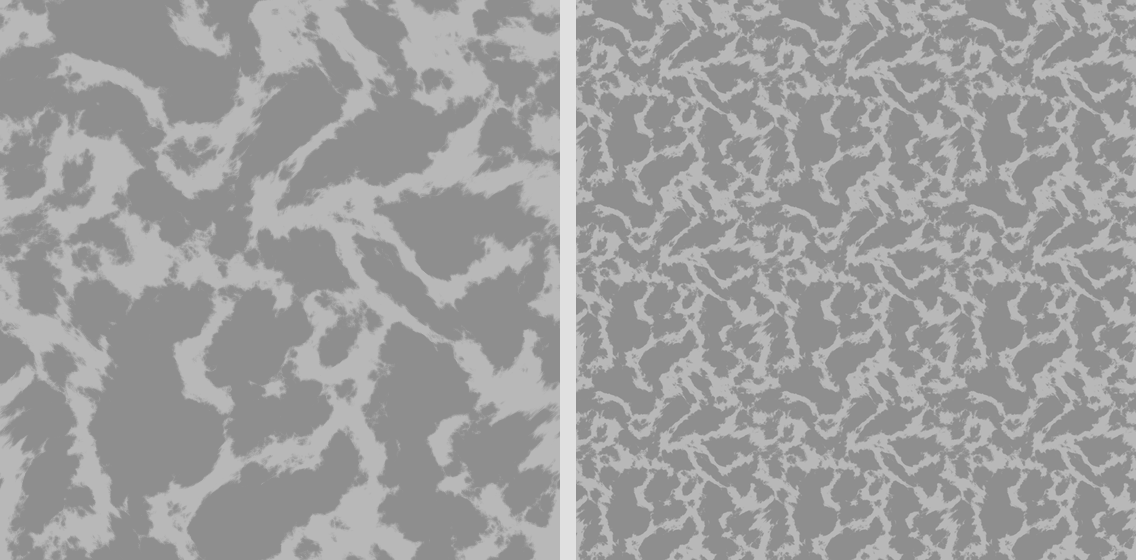
Left, the tile; right, the same tile 3 across and 3 down.
Reproduce this texture procedurally as a WebGL 2 fragment shader.

```glsl
#version 300 es
precision highp float;
// Tiling grey crust: rounded dark patches parted by pale, ragged fractal veins.

uniform vec2 u_resolution;
out vec4 fragColor;

const float TAU = 6.2831853;

// Three random values in 0..1 for a lattice cell of one octave
vec3 hash3(vec2 cell, int octave) {
    uvec3 v = uvec3(uint(cell.x), uint(cell.y), uint(octave) + 7u);
    v = v * 1664525u + 1013904223u;
    v.x += v.y * v.z; v.y += v.z * v.x; v.z += v.x * v.y;
    v ^= v >> 16u;
    v.x += v.y * v.z; v.y += v.z * v.x; v.z += v.x * v.y;
    return vec3(v >> 8u) / 16777216.0;
}

// Random slope plus random height at one lattice corner
float corner(vec2 cell, vec2 offset, float period, int octave) {
    vec3 h = hash3(mod(cell, period), octave);
    float angle = TAU * h.x;
    return dot(vec2(cos(angle), sin(angle)), offset) + 0.5 * (h.y - 0.5);
}

// Signed noise that wraps after a whole number of cells
float wrapNoise(vec2 p, float period, int octave) {
    vec2 cell = floor(p), f = p - cell;
    vec2 w = f * f * f * (f * (f * 6.0 - 15.0) + 10.0);
    vec2 e = vec2(1.0, 0.0);
    float low = mix(corner(cell, f, period, octave),
                    corner(cell + e.xy, f - e.xy, period, octave), w.x);
    float high = mix(corner(cell + e.yx, f - e.yx, period, octave),
                     corner(cell + e.xx, f - e.xx, period, octave), w.x);
    return mix(low, high, w.y);
}

// Folded octaves: creases stay low, swellings between them rise
float billow(vec2 p) {
    float sum = 0.0, gain = 1.0, period = 6.0;
    for (int i = 0; i < 6; i++) {
        vec2 shift = vec2(0.37, 0.71) * float(i);
        sum += gain * abs(wrapNoise(p * period + shift, period, i));
        gain *= 0.55;
        period *= 2.0;
    }
    return sum;
}

void main() {
    vec2 p = gl_FragCoord.xy / u_resolution;

    // Gentle periodic bend that hides the lattice
    vec2 bent = p + 0.022 * sin(TAU * (2.0 * p.yx + vec2(0.13, 0.58)))
                  + 0.012 * sin(TAU * (3.0 * p.yx + p + vec2(0.72, 0.31)));

    // Pale veins in the creases, flat dark patches on the swellings
    float patchMask = smoothstep(0.295, 0.42, billow(bent));
    fragColor = vec4(vec3(mix(0.72, 0.558, patchMask)), 1.0);
}
```
